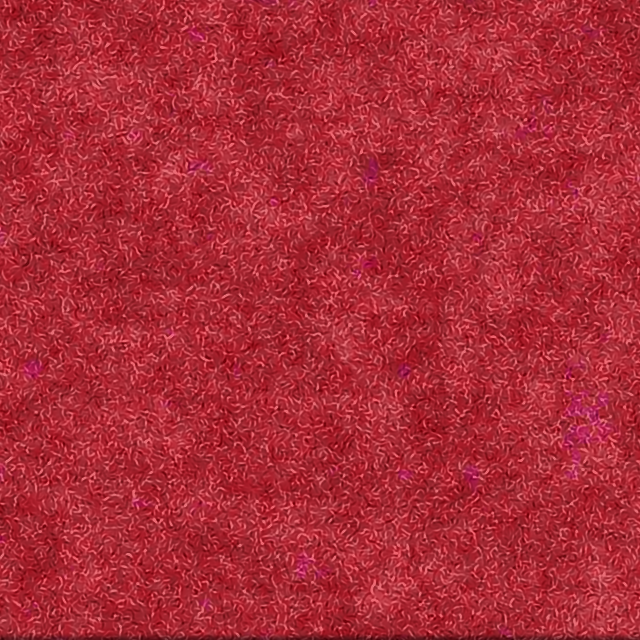
Give the GLSL for this texture, as a WebGL 1 fragment shader.

```glsl
precision highp float;
uniform vec2 u_resolution;

vec3 hash3(vec2 p) {
  vec3 q = fract(p.xyx * vec3(0.1031, 0.1030, 0.0973));
  q += dot(q, q.yxz + 33.33);
  return fract((q.xxy + q.yzz) * q.zyx);
}

float valueNoise(vec2 p) {
  vec2 cell = floor(p);
  vec2 f = fract(p);
  f = f * f * (3.0 - 2.0 * f);
  float low = mix(hash3(cell).x, hash3(cell + vec2(1.0, 0.0)).x, f.x);
  float high = mix(hash3(cell + vec2(0.0, 1.0)).x, hash3(cell + 1.0).x, f.x);
  return mix(low, high, f.y);
}

// Short strands in random directions, each a ridge with shaded flanks
float fibres(vec2 p) {
  float sum = 0.0;
  vec2 home = floor(p);
  for (int j = -1; j <= 1; j++) {
    for (int i = -1; i <= 1; i++) {
      vec2 cell = home + vec2(float(i), float(j));
      for (int k = 0; k < 2; k++) {
        vec2 seed = cell + 217.0 * float(k) + 11.0;
        vec3 rnd = hash3(seed);
        vec2 offset = p - cell - rnd.xy;
        float angle = 6.2832 * rnd.z;
        float across = dot(offset, vec2(-sin(angle), cos(angle)));
        float along = dot(offset, vec2(cos(angle), sin(angle)));
        across += 0.3 * along * along; // slight curl
        float fade = max(0.0, 1.0 - dot(offset, offset));
        float weight = 2.0 * hash3(seed + 431.0).y - 0.85;
        sum += weight * fade * fade * exp(-3.0 * across * across) * cos(6.0 * across);
      }
    }
  }
  return sum;
}

void main() {
  vec2 uv = gl_FragCoord.xy / u_resolution.y;

  // Pile relief, uneven patches and faint horizontal rows
  float tone = 2.25 * fibres(uv * 118.0);
  tone += 1.1 * (valueNoise(uv * 48.0 + 70.0) - 0.5);
  tone += 0.9 * (valueNoise(uv * 15.0 + 30.0) - 0.5);
  tone += 0.5 * (valueNoise(uv * vec2(12.0, 75.0) + 150.0) - 0.5);
  tone = clamp(tone - 0.05, -2.8, 2.5);

  vec3 midRed = vec3(0.66, 0.145, 0.19);
  vec3 deepRed = vec3(0.54, 0.075, 0.11);
  vec3 paleRed = vec3(0.83, 0.32, 0.36);
  vec3 color = tone < 0.0
    ? mix(midRed, deepRed, -tone / 1.5)
    : mix(midRed, paleRed, tone / 1.6);

  // Dye variation from dusty to vivid, with rare magenta tufts
  float dye = valueNoise(uv * 85.0 + 260.0) - 0.5;
  color += dye * vec3(0.05, -0.06, -0.045);
  float magenta = smoothstep(0.8, 0.95, valueNoise(uv * 19.0 + 90.0))
    * smoothstep(0.4, 0.7, valueNoise(uv * 70.0 + 190.0));
  color += magenta * vec3(0.02, -0.03, 0.12);

  // Shaded lower hem
  color *= mix(0.55, 1.0, smoothstep(0.0, 0.012, uv.y));
  gl_FragColor = vec4(clamp(color, 0.0, 1.0), 1.0);
}
```
